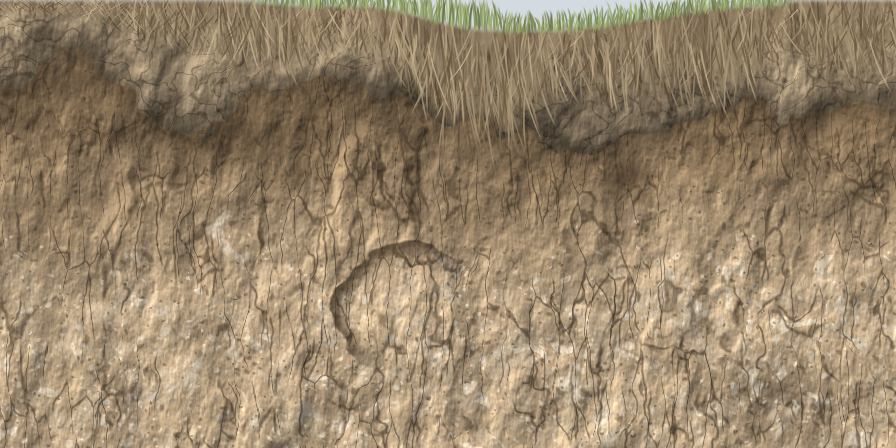
Write a Shadertoy shader that draws this texture.

```glsl
#define SOIL_DAMP vec3(.51, .425, .32)
#define SOIL_DRY vec3(.71, .62, .50)
#define CLOD_TONE vec3(.60, .53, .43)
#define CHALK vec3(.84, .79, .71)
#define SHADOW vec3(.25, .20, .145)
#define STRAW_DARK vec3(.38, .31, .22)
#define STRAW_LIGHT vec3(.80, .72, .58)
#define GRASS vec3(.53, .59, .35)
#define SKY vec3(.83, .86, .88)
#define RELIEF 4.2

// Depths of the lower edges, left to right
const float CLOD_EDGE[17] = float[17](.18, .12, .18, .28, .26, .21, .16, .2, .26, .3, .33, .34, .26, .22, .27, .24, .26);
const float HAY_HEM[17] = float[17](.03, .03, .06, .09, .14, .17, .11, .17, .31, .32, .2, .23, .22, .23, .11, .18, .15);

float profile(float x, float v[17]) {
  float s = clamp(x * 8., 0., 15.999);
  int i = int(s);
  return mix(v[i], v[i + 1], smoothstep(0., 1., fract(s)));
}
float hash(vec2 p) {
  vec3 a = fract(p.xyx * .1031);
  a += dot(a, a.yzx + 33.33);
  return fract((a.x + a.y) * a.z);
}
vec2 hash2(vec2 p) { return vec2(hash(p), hash(p + 71.7)); }

// Smooth cellular noise
float cellBlend(vec2 p) {
  vec2 id = floor(p), f = p - id;
  float sum = 0., total = 0.;
  for (int k = 0; k < 9; k++) {
    vec2 g = vec2(k % 3, k / 3) - 1., d = g + .2 + .6 * hash2(id + g) - f;
    float w = exp(-6. * dot(d, d));
    sum += w * hash(id + g + 19.3);
    total += w;
  }
  return sum / total;
}
float fbm(vec2 p, int octaves) {
  float sum = 0., amp = .5;
  for (int i = 0; i < octaves; i++) {
    sum += amp * cellBlend(p);
    p = mat2(1.6, 1.2, -1.2, 1.6) * p + 17.1;
    amp *= .5;
  }
  return sum / (1. - 2. * amp);
}

// Nearest distance, second distance, cell value
vec3 cells(vec2 p) {
  vec2 id = floor(p), f = p - id;
  vec3 r = vec3(8, 8, 0);
  for (int k = 0; k < 9; k++) {
    vec2 g = vec2(k % 3, k / 3) - 1.;
    float d = length(g + hash2(id + g) - f);
    if (d < r.x) r = vec3(d, r.x, hash(id + g + 5.7));
    else r.y = min(r.y, d);
  }
  return r;
}
float blob(vec2 q, vec2 centre, vec2 radius) {
  vec2 d = (q - centre) / radius;
  return exp(-dot(d, d));
}
float span(float x, float a, float b, float c, float d) {
  return smoothstep(a, b, x) * (1. - smoothstep(c, d, x));
}
float crest(float x) {
  return .012 * span(x, .5, .7, 1.7, 1.8) + .055 * span(x, .8, 1.1, 1.2, 1.7);
}

vec3 earth(vec2 q) {
  vec2 warp = vec2(fbm(q * 7., 4), fbm(q * 7. + 43., 4)) - .5;
  vec2 grain = vec2(12, 7);
  float height = fbm(q * grain, 6);
  float slope = height - fbm((q - vec2(.003, .005)) * grain, 6);
  float low = smoothstep(.48, .7, q.y + warp.x * .3);

  // Damp wall above, dry below
  vec3 col = mix(SOIL_DAMP, SOIL_DRY, smoothstep(.22, .7, q.y + warp.y * .2));
  col *= .73 + .32 * fbm(q * vec2(28, 4) + warp, 4) + .2 * height;
  col *= 1. + .12 * blob(q, vec2(1.54, .45), vec2(.1, .09)) - .2 * blob(q, vec2(1.75, .9), vec2(.12, .06));

  // Chalk patches, stones and pits
  float patches = blob(q, vec2(.95, .71), vec2(.07, .09)) + blob(q, vec2(1.53, .7), vec2(.07, .05));
  float mottle = smoothstep(.5, .68, fbm(q * 28. + warp, 4));
  col = mix(col, CHALK, mottle * (.25 * low + .35 * patches));
  for (float k = 0.; k < 3.; k++) {
    vec3 s = cells(q * 20. * exp2(k) + warp * 4. + k * 9.);
    float radius = .15 + .25 * fract(s.z * 57.);
    float stone = step(1. - .15 * low - .1 * patches, s.z) * (1. - smoothstep(radius - .1, radius + .1, s.x));
    col = mix(col, CHALK, .65 * stone);
    col = mix(col, SHADOW, .4 * step(s.z, .07) * (1. - smoothstep(.1, .35, s.x)));
  }

  // Hollow with a shaded rim
  vec2 c = (q - vec2(.91, .69)) / vec2(.16, .15) + warp * .7;
  float r = length(c);
  float facing = smoothstep(-.5, .7, dot(c / max(r, .01), vec2(-.75, -.66)));
  col = mix(col, SHADOW, .75 * facing * span(r, .66, 1.02, 1., 1.06));

  // Upright cracks
  for (float k = 0.; k < 3.; k++) {
    vec3 s = cells(q * vec2(12, 2.4) * (1. + .6 * k) + warp * .9 + k * 23.);
    float broken = smoothstep(.48, .62, fbm(q * 8. + k * 31., 3));
    col = mix(col, SHADOW, .55 * broken * (1. - smoothstep(0., .08, s.y - s.x)));
  }
  float fold = abs(q.x - .925 - .02 * sin(q.y * 14.) - warp.x * .04);
  float bend = abs(q.x - 1.99 + 1.3 * (q.y - .37) + warp.x * .08);
  col = mix(col, SHADOW, .45 * exp(-fold * 90.) * span(q.y, .25, .3, .45, .53));
  col = mix(col, SHADOW, .5 * exp(-bend * 110.) * span(q.y, .34, .38, .48, .53));

  // Overhanging clods and their shade
  float drop = q.y - profile(q.x + warp.x * .2, CLOD_EDGE) - warp.y * .12;
  float recess = blob(q, vec2(1.4, .39), vec2(.05)) + .6 * blob(q, vec2(.54, .31), vec2(.15, .05));
  col = mix(col, SHADOW, min(.55 * exp(-max(drop, 0.) * 20.) + .5 * recess, .7));
  vec3 s = cells(q * vec2(10, 13) + warp * 3.);
  vec3 clod = CLOD_TONE * (.66 + .5 * height + .14 * s.z);
  clod = mix(clod, SHADOW, .4 * (1. - smoothstep(0., .1, s.y - s.x)));
  clod *= (1. - .35 * smoothstep(-.07, 0., drop)) * (1. - .22 * span(q.x, .8, 1., 1.65, 1.75));
  col = mix(clod, col, smoothstep(-.004, .004, drop));
  return col * clamp(1. + RELIEF * slope, .65, 1.3);
}

// Hanging stalks, back to front
vec3 hay(vec3 col, vec2 q, float px) {
  float thatch = fbm(q * vec2(70, 18), 3), w = .024;
  float hem = profile(q.x, HAY_HEM) * (.35 + .7 * thatch);
  col = mix(col, mix(STRAW_DARK, STRAW_LIGHT, .1 + .7 * thatch), .7 - .7 * smoothstep(hem - .04, hem + .03, q.y));
  for (float k = 0.; k < 18.; k++) for (float n = -3.; n < 4.; n++) {
    float id = floor(q.x / w + k * .37) + n;
    vec2 a = hash2(vec2(id, k * 7.)), b = hash2(vec2(id, k * 7. + 3.5));
    float root = (id + a.x - k * .37) * w, top = crest(root) - .02;
    float reach = profile(root, HAY_HEM) - top;
    float t = (q.y - top - reach * .6 * b.x) / (reach * (.3 + .45 * a.y));
    float x = root + (b.y - .45) * .07 * t + (a.y - .5) * .06 * t * t;
    float line = (1. - smoothstep(.0004, .001 + px, abs(q.x - x))) * span(t, 0., .1, .7, 1.);
    vec3 straw = mix(STRAW_DARK, STRAW_LIGHT, fract(a.x * 31. + b.y));
    col = mix(col, straw * (.8 + .014 * k), .75 * line);
  }
  return col;
}

// Fresh blades on the crest
vec3 grass(vec3 col, vec2 q, float px) {
  float w = .012;
  for (float k = 0.; k < 6.; k++) for (float n = -2.; n < 3.; n++) {
    float id = floor(q.x / w) + n;
    vec2 a = hash2(vec2(id, k + 90.)), b = hash2(vec2(id, k + 130.));
    float root = (id + a.x) * w, grows = span(root, .5, .65, 1.72, 1.8);
    float tall = .025 + .03 * a.y + .03 * span(root, .9, 1., 1.08, 1.16);
    float t = (crest(root) + .015 * b.x - q.y) / tall;
    float line = 1. - smoothstep(0., .001 + px, abs(q.x - root - (b.x - .5) * .03 * t * t));
    col = mix(col, GRASS * (.7 + .55 * b.y), .75 * line * grows * span(t, 0., .2, .7, 1.));
  }
  return col;
}

void mainImage(out vec4 fragColor, in vec2 fragCoord) {
  vec2 uv = fragCoord / iResolution.xy, q = vec2(uv.x * 2., 1. - uv.y);
  float px = 1. / iResolution.y;
  vec3 col = hay(earth(q), q, px);
  col = mix(SKY, col, smoothstep(-.01, .01, q.y - crest(q.x)));
  fragColor = vec4(grass(col, q, px), 1);
}
```
